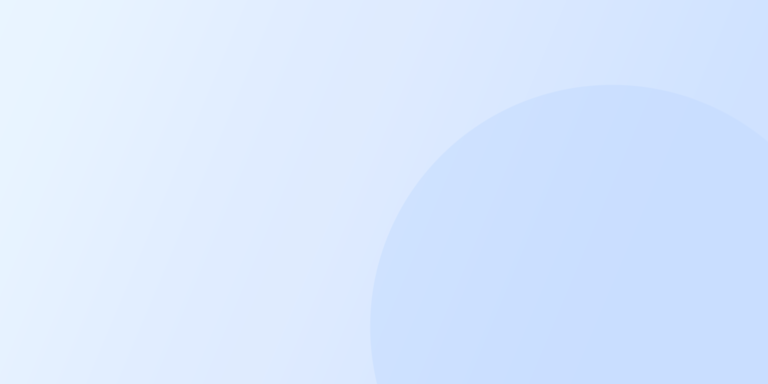
Give the GLSL for this background, as a Shadertoy shader.

```glsl
// Pale blue slanted gradient with a large soft-blue disc at the lower right.

// Three-stop gradient running from the upper left to the lower right
vec3 skyGradient(float t) {
    vec3 iceBlue = vec3(0.914, 0.959, 1.0);
    vec3 paleBlue = vec3(0.874, 0.922, 0.998);
    vec3 softBlue = vec3(0.814, 0.888, 1.0);
    vec3 color = mix(iceBlue, paleBlue, smoothstep(0.0, 1.08, t));
    return mix(color, softBlue, clamp((t - 1.08) / 0.95, 0.0, 1.0));
}

// Slightly deeper tint, levelling off toward the right
vec3 discGradient(float t) {
    return mix(vec3(0.812, 0.887, 1.0), vec3(0.790, 0.871, 1.0),
               smoothstep(1.15, 1.95, t));
}

void mainImage(out vec4 fragColor, in vec2 fragCoord) {
    // Canvas units: height is 1, and x is scaled to span 0 to 2
    vec2 p = fragCoord / iResolution.xy * vec2(2.0, 1.0);
    float pixel = 1.0 / iResolution.y;

    // Position along the slanted gradient axis
    float slant = p.x + 0.42 * (1.0 - p.y);
    vec3 color = skyGradient(slant);

    // Disc cropped by the right and bottom edges
    float disc = length(p - vec2(1.594, 0.149)) - 0.630;
    float coverage = 1.0 - smoothstep(-pixel, pixel, disc);
    color = mix(color, discGradient(slant), coverage);

    fragColor = vec4(color, 1.0);
}
```
